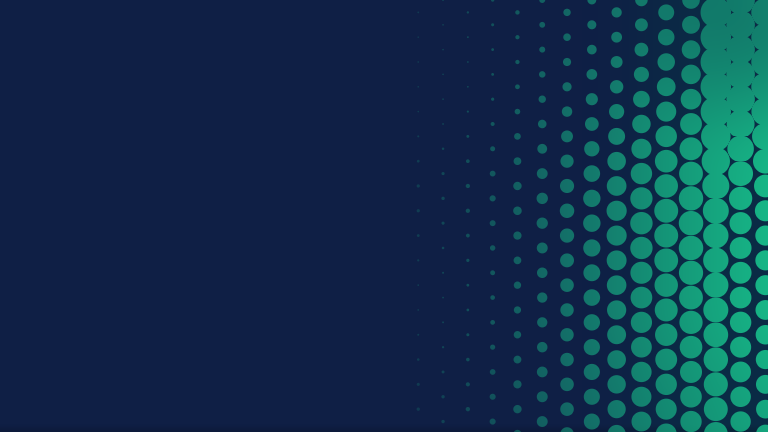
Reproduce this background procedurally as a Shadertoy shader.

```glsl
// Halftone backdrop: staggered columns of green dots on deep navy.
// Dots swell from specks at mid canvas to overlapping discs on the right;
// each radius follows from its column and height, the tint from position.

const float PITCH = 0.0574; // dot spacing in canvas heights

// Radius in cells; column counts leftwards from the right edge, depth runs down.
float dotRadius(float column, float depth) {
    // Right columns: discs merge near the top and shrink lower down.
    if (column < 2.5) {
        float upper = 1.0 - smoothstep(0.22, 0.56, depth);
        float radius = 0.405 + 0.035 * column + 0.035 * step(1.5, column);
        return radius + (0.165 - 0.03 * column) * upper - 0.03 * smoothstep(0.6, 1.0, depth);
    }
    // Remaining columns: ease down to specks, smaller towards the top.
    float growth = smoothstep(0.0, 1.0, (13.4 - column) / 10.4);
    float topScale = mix(0.72, 0.5, smoothstep(3.0, 6.0, column));
    float radius = (0.048 + 0.445 * growth) * mix(topScale, 1.0, smoothstep(0.0, 0.5, depth));
    radius *= 1.0 - 0.13 * growth * smoothstep(0.55, 1.0, depth);
    float ripple = 0.018 * cos((depth - 0.45) * 12.57) * (1.0 - growth);
    return max(radius + ripple, 0.03);
}

// Coverage of the staggered dot lattice.
float halftone(vec2 grid, float pixel) {
    float coverage = 0.0;
    for (int i = -1; i <= 1; i++) {
        float column = floor(grid.x + 0.5) + float(i);
        if (column < 0.0 || column > 14.0) continue;
        float stagger = 0.5 - 0.5 * mod(column, 2.0);
        float row = floor(grid.y - stagger + 0.5) + stagger;
        float radius = dotRadius(column, row * PITCH);
        float dist = length(grid - vec2(column, row));
        coverage = max(coverage, clamp((radius - dist) / pixel + 0.5, 0.0, 1.0));
    }
    return coverage;
}

void mainImage(out vec4 fragColor, in vec2 fragCoord) {
    vec2 p = fragCoord / iResolution.y;
    float right = iResolution.x / iResolution.y;
    vec2 grid = vec2(right - 0.006 - p.x, 1.0 - p.y) / PITCH;

    // Navy ground, slightly teal on the right and darker at the foot.
    vec3 color = mix(vec3(0.057, 0.12, 0.27), vec3(0.04, 0.17, 0.27),
                     smoothstep(right - 0.45, right - 0.1, p.x));
    color *= mix(0.85, 1.0, smoothstep(0.0, 0.02, p.y));

    // Green strengthens rightwards and fades in the upper and lower corners.
    float strength = 0.2 + 0.97 * (p.x - right + 0.81);
    strength *= 1.0 - 0.3 * (1.0 - smoothstep(0.05, 0.42, length(p - vec2(right, 1.0))));
    strength *= 1.0 - 0.12 * smoothstep(0.15, 0.5, abs(p.y - 0.47));
    vec3 green = vec3(0.09, 0.72, 0.53);

    float dots = halftone(grid, 1.0 / (iResolution.y * PITCH));
    color = mix(color, green, dots * clamp(strength, 0.0, 1.0));
    fragColor = vec4(color, 1.0);
}
```
